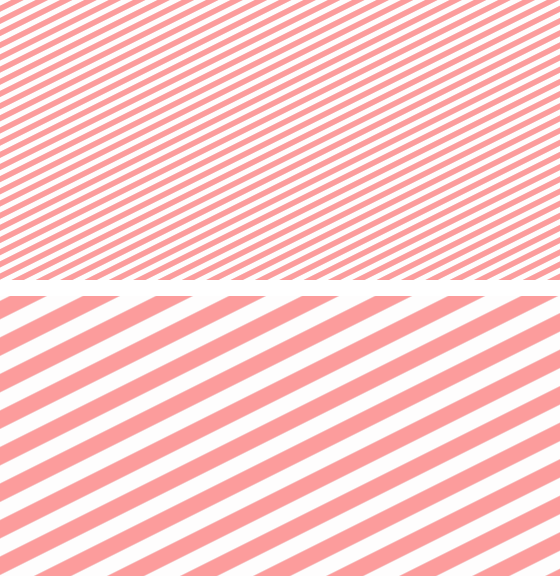
Top, the full canvas; bottom, a detail of the centre.
Reproduce this pattern procedurally as a Shadertoy shader.

```glsl
// Even diagonal candy stripes, pink on near-white, rising to the right.
// A linear phase crosses 23 periods along each side of the canvas; the distance
// to the nearest stripe centre gives an antialiased band with a faint dark rim.

// Distance from the nearest stripe centre, in periods (0 to 0.5).
float stripeDistance(float phase, float centre) {
    return abs(fract(phase - centre + 0.5) - 0.5);
}

void mainImage(out vec4 fragColor, in vec2 fragCoord) {
    vec2 uv = fragCoord / iResolution.xy;

    // Constant along lines parallel to the rising diagonal
    float phase = 23.0 * (uv.x - uv.y);
    float pixel = length(23.0 / iResolution.xy);

    // Half of each period is pink
    float edge = stripeDistance(phase, 0.72) - 0.25;
    float softness = max(0.65 * pixel, 0.03);
    float coverage = 1.0 - smoothstep(-softness, softness, edge);

    vec3 paper = vec3(0.995, 0.992, 0.992);
    vec3 pink = vec3(0.99, 0.61, 0.61);
    vec3 colour = mix(paper, pink, coverage);

    // Slight darkening where the two colours blend
    colour -= 0.1 * coverage * (1.0 - coverage);

    fragColor = vec4(colour, 1.0);
}
```
